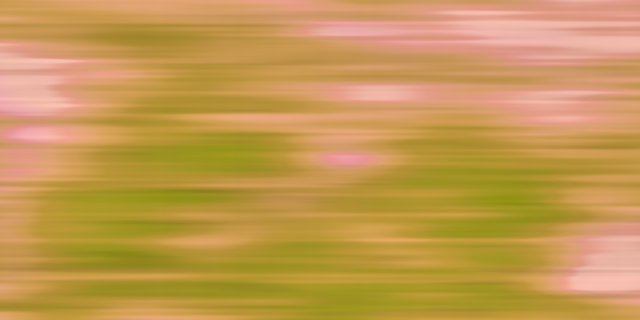
This background is drawn by a WebGL 1 fragment shader. Its source:

```glsl
precision highp float;
// Soft motion-blurred meadow: green, gold and pink smeared into level streaks.
// A few broad patches set a warmth value, rows of stretched noise break it up,
// and a colour ramp turns warmth into the final hue.

uniform vec2 u_resolution;

// Colour ramp, from cool to warm
const vec3 LEAF  = vec3(0.60, 0.60, 0.08);
const vec3 MOSS  = vec3(0.64, 0.59, 0.14);
const vec3 OLIVE = vec3(0.72, 0.58, 0.21);
const vec3 GOLD  = vec3(0.81, 0.61, 0.33);
const vec3 PEACH = vec3(0.85, 0.62, 0.44);
const vec3 ROSE  = vec3(0.88, 0.60, 0.52);
const vec3 BLUSH = vec3(0.91, 0.70, 0.64);
const vec3 MAGENTA_TINT = vec3(0.01, -0.05, 0.05);

// Streak grids: cells per canvas height, along and across the blur
const vec2 BROAD_GRID = vec2(3.4, 8.0);
const vec2 BAND_GRID  = vec2(3.4, 21.0);
const vec2 FINE_GRID  = vec2(2.6, 52.0);
const vec2 HAIR_GRID  = vec2(2.0, 100.0);

// Strength of each streak layer on warmth, then on brightness
const vec4 WARMTH_WEIGHTS = vec4(0.19, 0.18, 0.11, 0.06);
const vec4 LIGHT_WEIGHTS  = vec4(0.025, 0.035, 0.045, 0.035);
const float EDGE_SMEAR = 0.035;
const float DARK_LINE_DEPTH = 0.08;
const float WEAVE_DEPTH = 0.006;

float hash(vec2 cell) {
  return fract(sin(dot(cell, vec2(127.1, 311.7))) * 43758.5453);
}

// Smooth noise along a single row, shifted so that rows never line up
float rowNoise(float x, float row) {
  x += 37.0 * hash(vec2(row, 5.3));
  float cell = floor(x);
  float blend = smoothstep(0.0, 1.0, x - cell);
  return mix(hash(vec2(cell, row)), hash(vec2(cell + 1.0, row)), blend);
}

// Level streaks in -1..1
float streaks(vec2 p, vec2 grid, float seed) {
  p *= grid;
  float row = floor(p.y);
  float blend = smoothstep(0.0, 1.0, p.y - row);
  row += seed;
  return 2.0 * mix(rowNoise(p.x, row), rowNoise(p.x, row + 1.0), blend) - 1.0;
}

// Soft elliptical patch
float patchAt(vec2 uv, vec2 centre, vec2 radius) {
  vec2 d = (uv - centre) / radius;
  return exp(-dot(d, d));
}

// Broad layout: blossom warms the value, grass cools it
float layoutWarmth(vec2 uv) {
  float warmth = 0.37 + 0.10 * uv.y;
  warmth += 0.40 * patchAt(uv, vec2(0.96, 0.86), vec2(0.46, 0.29));
  warmth += 0.24 * patchAt(uv, vec2(0.57, 0.88), vec2(0.12, 0.10));
  warmth += 0.20 * patchAt(uv, vec2(0.62, 0.70), vec2(0.12, 0.07));
  warmth += 0.48 * patchAt(uv, vec2(0.00, 0.67), vec2(0.13, 0.20));
  warmth += 0.36 * patchAt(uv, vec2(0.00, 0.22), vec2(0.07, 0.22));
  warmth += 0.54 * patchAt(uv, vec2(1.00, 0.20), vec2(0.15, 0.18));
  warmth += 0.36 * patchAt(uv, vec2(0.53, 0.50), vec2(0.10, 0.06));
  warmth += 0.38 * patchAt(uv, vec2(0.43, 0.37), vec2(0.12, 0.07));
  warmth += 0.20 * patchAt(uv, vec2(0.20, 0.84), vec2(0.24, 0.10));
  warmth -= 0.32 * patchAt(uv, vec2(0.62, 0.04), vec2(0.22, 0.20));
  warmth -= 0.30 * patchAt(uv, vec2(0.73, 0.40), vec2(0.14, 0.20));
  warmth -= 0.32 * patchAt(uv, vec2(0.16, 0.31), vec2(0.14, 0.12));
  warmth -= 0.24 * patchAt(uv, vec2(0.32, 0.53), vec2(0.18, 0.10));
  return warmth;
}

vec3 warmthColour(float t) {
  vec3 colour = mix(LEAF, MOSS, smoothstep(-0.05, 0.12, t));
  colour = mix(colour, OLIVE, smoothstep(0.10, 0.32, t));
  colour = mix(colour, GOLD, smoothstep(0.32, 0.56, t));
  colour = mix(colour, PEACH, smoothstep(0.54, 0.71, t));
  colour = mix(colour, ROSE, smoothstep(0.70, 0.83, t));
  return mix(colour, BLUSH, smoothstep(0.80, 0.96, t));
}

void main() {
  vec2 uv = gl_FragCoord.xy / u_resolution;
  vec2 p = gl_FragCoord.xy / u_resolution.y;

  vec4 layers = vec4(streaks(p, BROAD_GRID, 23.0), streaks(p, BAND_GRID, 61.0),
                     streaks(p, FINE_GRID, 150.0), streaks(p, HAIR_GRID, 310.0));

  // Warmth, with patch outlines pulled sideways by the bands
  vec2 smeared = uv + vec2(EDGE_SMEAR * layers.y, 0.0);
  float warmth = layoutWarmth(smeared) + dot(layers, WARMTH_WEIGHTS);
  vec3 colour = warmthColour(warmth);

  // Pinker drifts inside the blossom
  float drift = smoothstep(0.1, 0.9, streaks(p, BROAD_GRID, 83.0));
  colour += MAGENTA_TINT * drift * smoothstep(0.65, 0.9, warmth);

  // Light and dark streaks, soft shadow lines and a faint uneven upright weave
  float light = 1.0 + dot(layers, LIGHT_WEIGHTS);
  float shadow = smoothstep(0.3, 1.0, streaks(p, FINE_GRID, 520.0));
  light -= DARK_LINE_DEPTH * shadow * (1.0 - 0.6 * smoothstep(0.4, 0.9, uv.y));
  light += WEAVE_DEPTH * (rowNoise(p.x * 40.0, 7.0) - 0.5);

  gl_FragColor = vec4(clamp(colour * light, 0.0, 1.0), 1.0);
}
```
